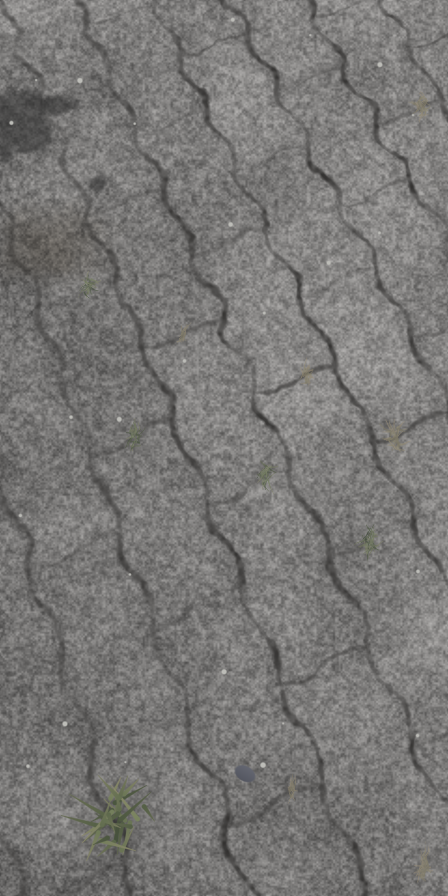
Write a WebGL 1 fragment shader that draws this texture.

```glsl
precision highp float;
uniform vec2 u_resolution;

float hash(vec2 p) {
  vec3 q = fract(p.xyx * 0.1031);
  q += dot(q, q.yzx + 33.33);
  return fract((q.x + q.y) * q.z);
}

float noise(vec2 p) {
  vec2 i = floor(p), f = fract(p);
  f *= f * (3.0 - 2.0 * f);
  return mix(mix(hash(i), hash(i + vec2(1, 0)), f.x),
             mix(hash(i + vec2(0, 1)), hash(i + vec2(1, 1)), f.x), f.y);
}

float fbm(vec2 p) {
  float sum = 0.0, amp = 0.5;
  for (int i = 0; i < 4; i++) {
    sum += amp * noise(p);
    p = p * 2.03 + 17.3;
    amp *= 0.5;
  }
  return sum;
}

// Tapered blades around a point, as premultiplied colour and coverage
vec4 tuft(vec2 d, float size, float dry, float seed, float px) {
  vec4 acc = vec4(0.0);
  for (int i = 0; i < 30; i++) {
    vec2 k = vec2(float(i) * 3.7, seed);
    float shade = hash(k + 5.0), angle = 6.2832 * hash(k);
    vec2 dir = vec2(cos(angle), sin(angle));
    vec2 root = (vec2(hash(k + 11.0), hash(k + 23.0)) - 0.5) * size * vec2(0.7, 1.1);
    float len = size * (0.3 + 0.55 * hash(k + 31.0));
    float t = clamp(dot(d - root, dir) / len, 0.0, 1.0);
    float dist = length(d - root - dir * len * t);
    float cover = 1.0 - smoothstep(-0.5 * px, px, dist - size * 0.04 * (1.0 - t));
    vec3 green = mix(vec3(0.24, 0.29, 0.21), vec3(0.47, 0.52, 0.37), shade);
    vec3 blade = mix(green, vec3(0.6, 0.55, 0.46), clamp(dry + t * shade * 0.6, 0.0, 1.0));
    acc = mix(acc, vec4(blade, 1.0), cover);
  }
  return acc;
}

void main() {
  float px = 1.0 / u_resolution.x;
  vec2 p = vec2(gl_FragCoord.x, u_resolution.y - gl_FragCoord.y) * px;

  // Ground plane in perspective: u counts columns, v counts pavers along them
  vec2 g = p + 0.014 * (vec2(noise(p * 16.0), noise(p * 16.0 + 40.0)) - 0.5)
             + 0.007 * (vec2(noise(p * 70.0), noise(p * 70.0 + 70.0)) - 0.5);
  float depth = g.y + 3.76;
  float v = (4.27 * g.x + 13.44 * g.y - 7.28) / depth;
  float u = (g.x - 0.172 - 0.455 * g.y) / (0.045 * depth);
  u -= 0.068 * cos(12.5664 * (v - 0.36));

  // Half-bond pavers with wavy sides
  float column = floor(u), across = fract(u);
  float row = v - 0.5 * mod(column + 1.0, 2.0) - 0.025 * sin(6.2832 * across);
  vec2 paver = vec2(column, floor(row)) + 50.0;
  vec2 joint = vec2(column, floor(row + 0.5)) + 90.0;
  float sideDist = abs(fract(u + 0.5) - 0.5) * 0.04 * depth;
  float endOffset = (fract(row + 0.5) - 0.5) * 0.076 * depth;
  float endDist = abs(endOffset);

  // Concrete: paver tone, blotches, light from the upper right, grain
  float blotch = fbm(p * 5.0 + 8.0);
  float tone = 0.49 + 0.035 * (hash(paver) - 0.5) + 0.16 * (blotch - 0.47);
  tone += 0.05 * (p.x - 0.5) - 0.03 * (p.y - 1.0);
  tone += 0.15 * (noise(p * 125.0) - 0.5) + 0.13 * (noise(p * 240.0 + 9.0) - 0.5);
  tone += 0.08 * (noise(p * 60.0 + 21.0) - 0.5);
  vec3 color = tone * vec3(1.005, 0.995, 0.985);

  // Joints: faint grime beside a thin, broken dark gap
  float wear = smoothstep(0.25, 0.65, fbm(p * 13.0 + 60.0));
  float open = mix(0.3, 1.0, wear) * mix(0.65, 1.0, smoothstep(0.1, 0.5, p.x));
  float endDepth = 0.25 + 0.55 * hash(joint);
  color *= 1.0 - 0.1 * exp(-sideDist * 70.0) - 0.1 * endDepth * exp(-endDist * 70.0);
  float sideGap = 1.0 - smoothstep(0.0015, 0.0055 + 0.004 * wear + px, sideDist);
  float endGap = endDepth * (1.0 - smoothstep(0.0005, 0.003 + 0.004 * wear + px, endDist));
  float gap = max(sideGap, endGap) * open;
  vec3 soil = vec3(0.275, 0.27, 0.265) + 0.16 * (noise(p * 110.0) - 0.5);
  color = mix(color, soil, gap);

  // Pale worn edge beside the long gaps
  float lip = smoothstep(0.05, 0.08, across) * (1.0 - smoothstep(0.08, 0.14, across));
  color += 0.03 * lip * wear;

  // Damp stain and brown dirt at the upper left
  float ragged = 0.09 * (fbm(p * 22.0) - 0.47);
  float stain = min(length((p - vec2(0.045, 0.285)) * vec2(0.85, 1.0)) - 0.07,
                min(length(p - vec2(0.125, 0.25)) - 0.026,
                    length((p - vec2(0.21, 0.415)) * vec2(0.7, 1.3)) - 0.012));
  color = mix(color, color * 0.4 + 0.09, 0.85 * (1.0 - smoothstep(-0.012, 0.016, stain + ragged)));
  float dirt = 1.0 - smoothstep(0.02, 0.15, length((p - vec2(0.11, 0.55)) * vec2(0.8, 1.2)) + ragged);
  color *= 1.0 - dirt * vec3(0.18, 0.2, 0.23);

  // Scattered white chips
  vec2 cell = floor(p * 9.0);
  vec2 spot = 0.2 + 0.6 * vec2(hash(cell + 3.0), hash(cell + 19.0));
  float chip = length((fract(p * 9.0) - spot) / 9.0) - 0.002 - 0.004 * hash(cell + 7.0);
  color = mix(color, vec3(0.74, 0.74, 0.72),
              step(0.86, hash(cell + 41.0)) * (1.0 - smoothstep(-px, px, chip)));

  // Bluish pebble
  vec2 stone = (p - vec2(0.547, 1.727)) * mat2(0.85, 0.5, -0.5, 0.85);
  float pebble = length(stone * vec2(0.75, 1.1)) - 0.018;
  color = mix(color, vec3(0.36, 0.37, 0.41) - 2.0 * stone.y, 1.0 - smoothstep(-px, px, pebble));

  // Small weeds in some end joints, one large clump near the bottom
  float pick = hash(joint + 13.0);
  vec2 weedPos = vec2((across - 0.25 - 0.5 * hash(joint + 27.0)) * 0.045 * depth, endOffset);
  vec4 weed = tuft(weedPos, 0.018 + 0.02 * hash(joint + 6.0), 0.7 * step(0.1, pick), pick * 90.0, px);
  weed *= step(pick, 0.22) * 0.65;
  color = color * (1.0 - weed.a) + weed.rgb;
  vec2 clump = p - vec2(0.265, 1.83);
  color *= 1.0 - 0.25 * exp(-dot(clump, clump) * 180.0);
  vec4 grass = tuft(clump * mat2(0.85, 0.4, -0.4, 0.85), 0.11, 0.08, 4.0, px);
  color = color * (1.0 - grass.a) + grass.rgb;

  gl_FragColor = vec4(clamp(color, 0.0, 1.0), 1.0);
}
```
